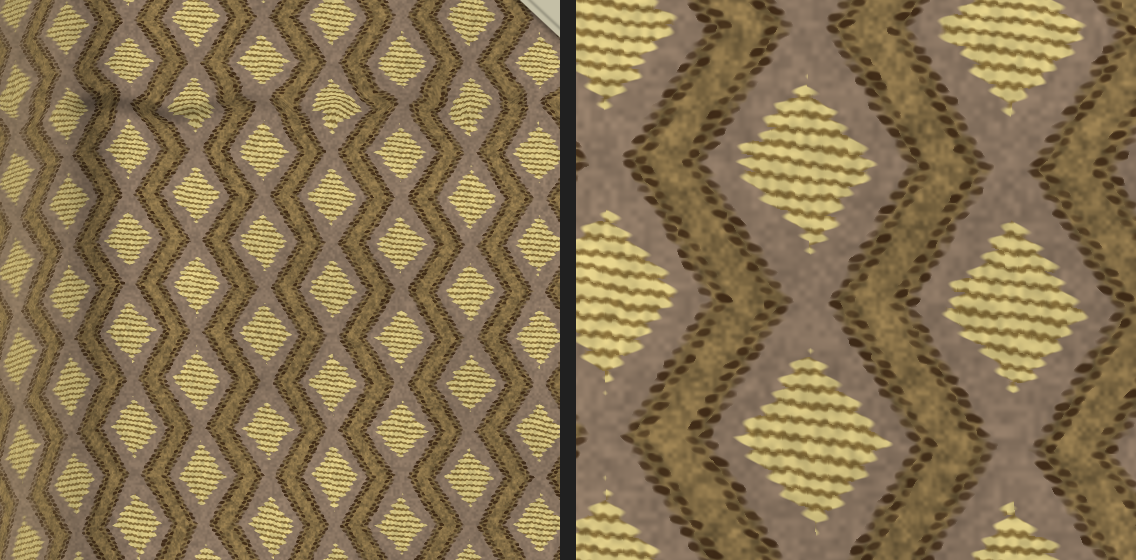
Left: the whole. Right: its middle third, enlarged.
Give the GLSL for this texture, as a WebGL 1 fragment shader.

```glsl
precision highp float;
// Woven upholstery: columns of pale diamonds, staggered by half a repeat,
// with velvet zigzag bands between them edged by dark stitches. The cloth
// coordinates are bent first, so the pattern follows a fold and a crease.
uniform vec2 u_resolution;

#define COLUMN_WIDTH 0.1237
#define ROW_HEIGHT 0.1654
#define DIAMOND_HALF vec2(0.345, 0.305)
#define BAND_SWING 0.205
#define BAND_HALF 0.222
#define THREAD_ROWS 17.0
#define STITCHES 22.0
#define GROUND vec3(0.535, 0.455, 0.38)
#define VELVET vec3(0.53, 0.44, 0.28)
#define STITCH vec3(0.22, 0.14, 0.07)
#define THREAD vec3(0.88, 0.81, 0.54)
#define THREAD_GAP vec3(0.50, 0.40, 0.20)

float hash(vec2 p) {
  p = fract(p * vec2(0.1031, 0.1137));
  p += dot(p, p.yx + 33.33);
  return fract((p.x + p.y) * p.x * 7.31);
}

float noise(vec2 p) {
  vec2 i = floor(p), f = fract(p);
  f = f * f * (3.0 - 2.0 * f);
  return mix(mix(hash(i), hash(i + vec2(1, 0)), f.x),
             mix(hash(i + vec2(0, 1)), hash(i + vec2(1, 1)), f.x), f.y);
}

float bell(float x, float width) {
  x /= width;
  return exp(-x * x);
}

float creaseLine(float x) {
  return 0.185 + 0.012 * sin(x * 25.0);
}

// Canvas position (y down) to cloth: x counts columns, y counts repeats.
vec2 clothCoord(vec2 p) {
  float crease = bell(p.y - creaseLine(p.x), 0.03);
  float bend = max(0.235 - p.x, 0.0) / 0.21;
  float lean = 0.02 * p.y * p.y * p.y * (1.0 - smoothstep(0.45, 0.7, p.x));
  p.y -= 0.052 * bend * bend + 0.009 * crease * sin(p.x * 50.0);
  p.x += 0.01 * crease * sin(p.y * 60.0 + p.x * 9.0) - lean;
  float column = (p.x + 0.026) / COLUMN_WIDTH - 0.55 * exp(-p.x / 0.111);
  float row = (p.y - 0.1107) / ROW_HEIGHT;
  row += mix(0.016, 0.004, smoothstep(0.2, 0.75, p.x)) * row * (5.0 - row);
  return vec2(column, row) + 0.035 * (vec2(noise(p * 14.0), noise(p * 14.0 + 40.0)) - 0.5);
}

// Signed row offset from the nearest diamond centre of a column.
float rowOffset(float row, float column) {
  return fract(row + 0.5 * mod(column, 2.0) + 0.5) - 0.5;
}

// Velvet band with two staggered rows of loose stitches along each edge.
vec3 addBand(vec3 color, vec2 cloth, float soft) {
  float gap = floor(cloth.x);
  float swing = BAND_SWING * (1.0 - 4.0 * abs(rowOffset(cloth.y, gap)));
  float across = cloth.x - gap - 0.5 - swing;
  float fray = noise(cloth * vec2(26.0, 44.0)) - 0.5;
  float d = abs(across) + 0.05 * fray;
  float pile = 0.55 * noise(cloth * vec2(20.0, 28.0)) + 0.45 * noise(cloth * vec2(45.0, 60.0) + 90.0);
  vec3 velvet = VELVET * (0.68 + 0.56 * pile);
  velvet *= 1.0 - 0.1 * smoothstep(0.06, 0.13, d);

  float lane = (abs(across) + 0.025 * fray - 0.085) / 0.068;
  float laneId = floor(lane);
  float along = cloth.y * STITCHES + 0.5 * laneId + 0.3 * sign(across);
  vec2 id = vec2(floor(along) + 70.0, gap * 5.0 + laneId + 2.0 * sign(across) + 20.0);
  float random = hash(id);
  vec2 jitter = 0.3 * (vec2(hash(id + 31.0), hash(id + 57.0)) - 0.5);
  vec2 q = vec2(fract(lane), fract(along)) - 0.5 - jitter;
  float stitch = 1.0 - smoothstep(0.12, 0.36 + soft * 2.0, length(q * vec2(0.8, 1.0)) - 0.12 * random);
  stitch *= step(0.0, lane) * step(lane, 2.0) * (0.5 + 0.5 * random) * (1.0 - 3.5 * soft);

  // The cut edge fades between stitches, while stitches overhang it.
  float edge = soft + 0.012;
  color = mix(color, velvet, 1.0 - smoothstep(BAND_HALF - 2.0 * edge, BAND_HALF, d));
  return mix(color, STITCH, stitch);
}

// Diamond of slightly sloping, beaded threads with ragged ends.
vec3 addDiamond(vec3 color, vec2 cloth, float soft) {
  float column = floor(cloth.x + 0.5);
  vec2 q = vec2(cloth.x - column, rowOffset(cloth.y, column));
  float along = cloth.y * THREAD_ROWS - q.x * 1.3 + 0.3 * (noise(cloth * 9.0) - 0.5);
  float thread = floor(along);
  float ragged = 0.2 * (hash(vec2(thread + 50.0, column * 3.0 + step(0.0, q.x) + 9.0)) - 0.5);
  float notch = 0.07 * cos(6.2832 * along);
  float d = abs(q.x) / DIAMOND_HALF.x + abs(q.y) / DIAMOND_HALF.y - 1.0 + ragged + notch;
  float strand = cloth.x * 16.0 + thread * 0.4;
  float bead = 0.5 + 0.5 * sin(6.2832 * strand);
  float knot = hash(vec2(floor(strand) + 40.0, thread + 60.0));
  float lit = 0.5 - 0.5 * cos(6.2832 * along) + 0.35 * bead + 0.25 * (knot - 0.5);
  lit = mix(smoothstep(0.1, 0.85, lit), 0.65, soft * 4.0);
  vec3 weave = mix(THREAD_GAP, THREAD, lit) * (0.86 + 0.18 * noise(cloth * 30.0));
  return mix(color, weave, 1.0 - smoothstep(-2.0 * soft, 2.0 * soft, d));
}

// Fold along the left, shadowed crease and slow uneven wear.
float clothShade(vec2 p) {
  float fold = bell(p.x - 0.16, 0.045) * (0.08 + 0.17 * bell(p.y - 0.27, 0.2));
  float crease = bell(p.y - creaseLine(p.x) - 0.008, 0.016);
  crease *= mix(0.28, 0.04, smoothstep(0.3, 0.6, p.x)) * smoothstep(0.1, 0.17, p.x);
  return (1.0 - fold) * (1.0 - crease) * (0.96 + 0.08 * noise(p * 6.0));
}

void main() {
  vec2 p = gl_FragCoord.xy / u_resolution;
  p.y = 1.0 - p.y;
  vec2 cloth = clothCoord(p);
  float blur = 1.0 - smoothstep(0.02, 0.2, p.x);
  float soft = mix(0.025, 0.08, blur);

  float grain = 0.6 * noise(p * 250.0) + 0.4 * noise(p * 110.0 + 30.0);
  vec3 color = GROUND * (0.85 + 0.28 * grain);
  color = addBand(color, cloth, soft);
  color = addDiamond(color, cloth, soft);
  color = mix(color, vec3(0.50, 0.43, 0.27), 0.2 * blur) * clothShade(p);

  // Pale trim across the upper right corner, with a shaded seam.
  float trim = (p.x - 0.928) * 0.68 - p.y * 0.73;
  color *= 1.0 - 0.35 * bell(trim, 0.007);
  vec3 trimColor = vec3(0.77, 0.75, 0.65) * (1.0 - 0.2 * bell(trim - 0.012, 0.003));
  color = mix(color, trimColor, smoothstep(-0.0015, 0.0015, trim));
  gl_FragColor = vec4(color, 1.0);
}
```
